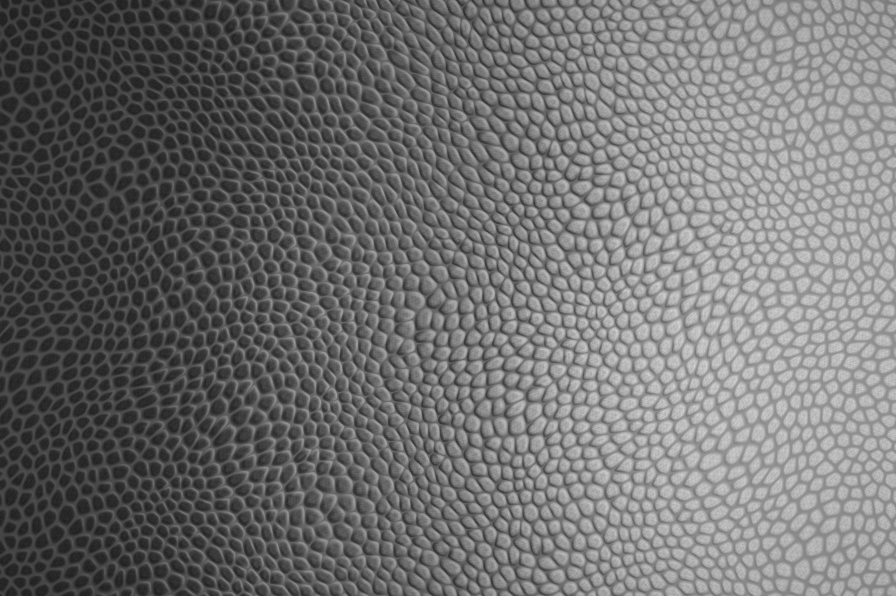
Give the GLSL for this texture, as a WebGL 1 fragment shader.

```glsl
precision highp float;
// Draws pebbled grey leather with a broad sheen rising from left to right.

uniform vec2 u_resolution;

const float CELLS = 39.0;        // pebbles per canvas height
const float ROW_PITCH = 0.9;     // row spacing relative to column spacing
const float JITTER = 0.58;       // irregularity of the pebble centres
const float ROUNDING = 14.0;     // lower values round the pebble corners more
const float GROOVE_WIDTH = 0.21;
const float TILT = 0.17;         // how far a pebble's rim shifts the sheen
const float GRAIN = 0.05;        // mottling on the pebble tops
const float DARK_TONE = 0.165;
const float LIGHT_TONE = 0.735;
const float GROOVE_GLOW = 0.13;  // grooves are lighter on the dark side
const float GROOVE_SHADE = 0.17; // and darker on the bright side
const vec2 LIGHT_DIR = vec2(0.80, 0.60);

vec2 hash2(vec2 p) {
  vec2 q = vec2(dot(p, vec2(127.1, 311.7)), dot(p, vec2(269.5, 183.3)));
  return fract(sin(q) * 43758.55);
}

// Pebble centre near p, in staggered rows; offset picks the neighbour.
vec2 pebbleCentre(vec2 p, vec2 offset) {
  float row = floor(p.y / ROW_PITCH) + offset.y;
  float stagger = 0.5 * mod(row, 2.0);
  vec2 id = vec2(floor(p.x - stagger) + offset.x, row);
  vec2 centre = id + 0.5 + JITTER * (hash2(id) - 0.5);
  return vec2(centre.x + stagger, centre.y * ROW_PITCH);
}

// Cellular pattern: xy = nearest centre, z = rounded distance to the border.
vec3 pebbles(vec2 p) {
  vec2 nearest = vec2(0.0);
  float best = 100.0;
  for (int j = -1; j <= 1; j++) {
    for (int i = -1; i <= 1; i++) {
      vec2 c = pebbleCentre(p, vec2(float(i), float(j)));
      float d = dot(c - p, c - p);
      if (d < best) { best = d; nearest = c; }
    }
  }
  float sum = 0.0;
  for (int j = -2; j <= 2; j++) {
    for (int i = -2; i <= 2; i++) {
      vec2 c = pebbleCentre(p, vec2(float(i), float(j)));
      vec2 across = c - nearest;
      float gap = length(across);
      if (gap > 0.01) {
        float border = dot(0.5 * (c + nearest) - p, across / gap);
        sum += exp(-ROUNDING * border);
      }
    }
  }
  return vec3(nearest, -log(sum) / ROUNDING);
}

// Slow bends that make the rows of pebbles wander.
vec2 wander(vec2 p) {
  vec2 a = sin(p.yx * vec2(7.0, 6.0) + vec2(0.6, 2.1));
  vec2 b = sin(p.yx * vec2(17.0, 15.0) + p.xy * 9.0 + vec2(1.7, 0.4));
  vec2 c = sin(p.xy * vec2(31.0, 27.0) - p.yx * 13.0);
  return p + 0.035 * a + 0.010 * b + 0.004 * c;
}

// Layered sines with a separate phase for each pebble.
float mottling(vec2 local, vec2 phase) {
  vec2 q = local * 11.0 + phase * 6.28;
  float coarse = sin(q.x + 1.5 * sin(q.y)) * sin(q.y * 1.1 - q.x * 0.4);
  float fine = sin(q.x * 2.1 - q.y * 1.3) * sin(q.y * 2.3 + q.x * 0.9);
  return 0.65 * coarse + 0.5 * fine;
}

void main() {
  vec2 uv = gl_FragCoord.xy / u_resolution;
  vec2 p = gl_FragCoord.xy / u_resolution.y;

  // Pebble shape
  vec2 q = wander(p) * CELLS;
  vec3 cell = pebbles(q);
  vec2 local = q - cell.xy;
  float top = smoothstep(0.0, GROOVE_WIDTH, cell.z);
  float rim = smoothstep(-0.03, 0.08, cell.z)
            * (1.0 - smoothstep(0.08, 0.34, cell.z));
  float slope = rim * dot(local / (length(local) + 0.05), LIGHT_DIR);

  // Sheen across the hide, shifted by the tilt of each rim
  float bend = 0.03 * sin(uv.y * 5.0 + 0.8) + 0.015 * sin(uv.y * 11.0 + uv.x * 6.0);
  float along = uv.x + bend;
  float flatSheen = smoothstep(0.12, 0.86, along);
  float sheen = smoothstep(0.12, 0.86, along + TILT * slope);
  float tone = mix(DARK_TONE, LIGHT_TONE, sheen) + 0.04 * slope;

  // Grooves, mottled tops and darker corners
  float groove = mix(GROOVE_GLOW, -GROOVE_SHADE, smoothstep(0.1, 0.75, flatSheen));
  tone += groove * (1.0 - top);
  tone += GRAIN * mix(0.5, 1.0, flatSheen) * top * mottling(local, hash2(cell.xy));
  vec2 corner = (uv - vec2(0.55, 0.46)) * vec2(0.9, 1.1);
  tone *= 1.06 - 0.38 * dot(corner, corner);

  gl_FragColor = vec4(vec3(clamp(tone, 0.0, 1.0)), 1.0);
}
```
